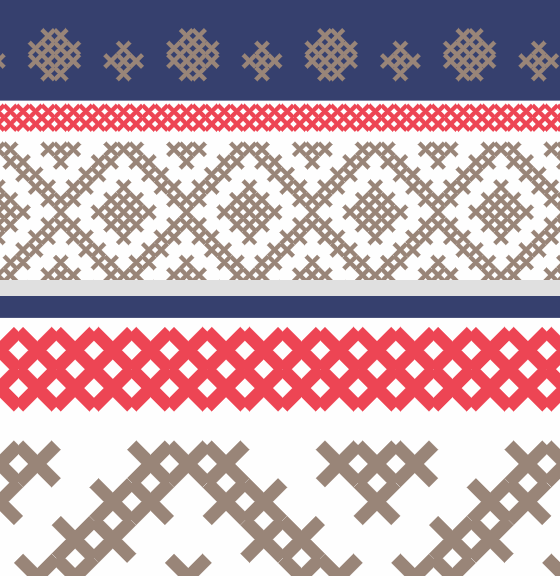
Top: the whole. Bottom: its middle third, enlarged.
Give the GLSL for this pattern, as a WebGL 2 fragment shader.

```glsl
#version 300 es
precision highp float;
// Folk cross-stitch border: snowflakes on navy, a red braid, and a ladder lattice.
// Each motif is a rule choosing cells of a square grid; every chosen cell
// holds one X stitch, drawn as the distance to two crossed bars.

uniform vec2 u_resolution;
out vec4 outColor;

const int FLAKES = 0;
const int BRAID = 1;
const int LATTICE = 2;

// Alternating small and large flakes, repeating every 11 cells.
bool flakeCell(vec2 cell) {
    float x = mod(cell.x + 2.0, 11.0) - 2.0;
    bool smallFlake = abs(x) + abs(cell.y) < 1.5;
    vec2 f = abs(vec2(x, cell.y) - vec2(5.5, 0.5));
    bool largeFlake = max(f.x, f.y) < 2.0 && f.x + f.y < 2.5;
    return smallFlake || largeFlake;
}

// Nested diamonds, repeating every 10 cells and trimmed at the top row.
bool latticeCell(vec2 cell) {
    vec2 f = abs(mod(cell + 5.0, 10.0) - 5.0);
    float ring = f.x + f.y;
    bool core = ring < 2.5;
    bool ladder = ring > 4.5 && ring < 6.5;
    bool corner = ring > 8.5;
    return cell.y < 5.5 && (core || ladder || corner);
}

bool hasStitch(vec2 cell, int motif) {
    if (motif == FLAKES) return flakeCell(cell);
    if (motif == BRAID) return abs(cell.y - 0.5) < 1.0;
    return latticeCell(cell);
}

// Distance to an X made of two square-ended diagonal bars.
float crossDistance(vec2 p) {
    vec2 a = abs(vec2(p.x + p.y, p.x - p.y)) * 0.7071;
    vec2 bar = vec2(0.707, 0.172);
    vec2 rising = a - bar;
    vec2 falling = a - bar.yx;
    return min(max(rising.x, rising.y), max(falling.x, falling.y));
}

// Bars overhang their cell, so the neighbours are searched too.
float stitchDistance(vec2 p, int motif) {
    vec2 home = round(p);
    float d = 1.0;
    for (int y = -1; y <= 1; y++) {
        for (int x = -1; x <= 1; x++) {
            vec2 cell = home + vec2(x, y);
            if (hasStitch(cell, motif)) d = min(d, crossDistance(p - cell));
        }
    }
    return d;
}

float coverage(float d, float pixel) {
    return clamp(0.5 - d / pixel, 0.0, 1.0);
}

void main() {
    // The canvas is 22.26 stitches tall.
    float pixel = 22.26 / u_resolution.y;
    vec2 p = gl_FragCoord.xy * pixel;

    vec3 white = vec3(0.995);
    vec3 navy = vec3(0.21, 0.25, 0.43);
    vec3 tan_ = vec3(0.60, 0.52, 0.47);
    vec3 red = vec3(0.93, 0.27, 0.33);

    // Ground, then the three stitched bands from top to bottom.
    vec3 color = mix(white, navy, coverage(14.26 - p.y, pixel));
    float flakes = stitchDistance(p - vec2(9.83, 17.41), FLAKES);
    float braid = stitchDistance(p - vec2(9.83, 12.40), BRAID);
    float lattice = stitchDistance(p - vec2(9.83, 5.39), LATTICE);
    color = mix(color, tan_, coverage(min(flakes, lattice), pixel));
    color = mix(color, red, coverage(braid, pixel));

    outColor = vec4(color, 1.0);
}
```
